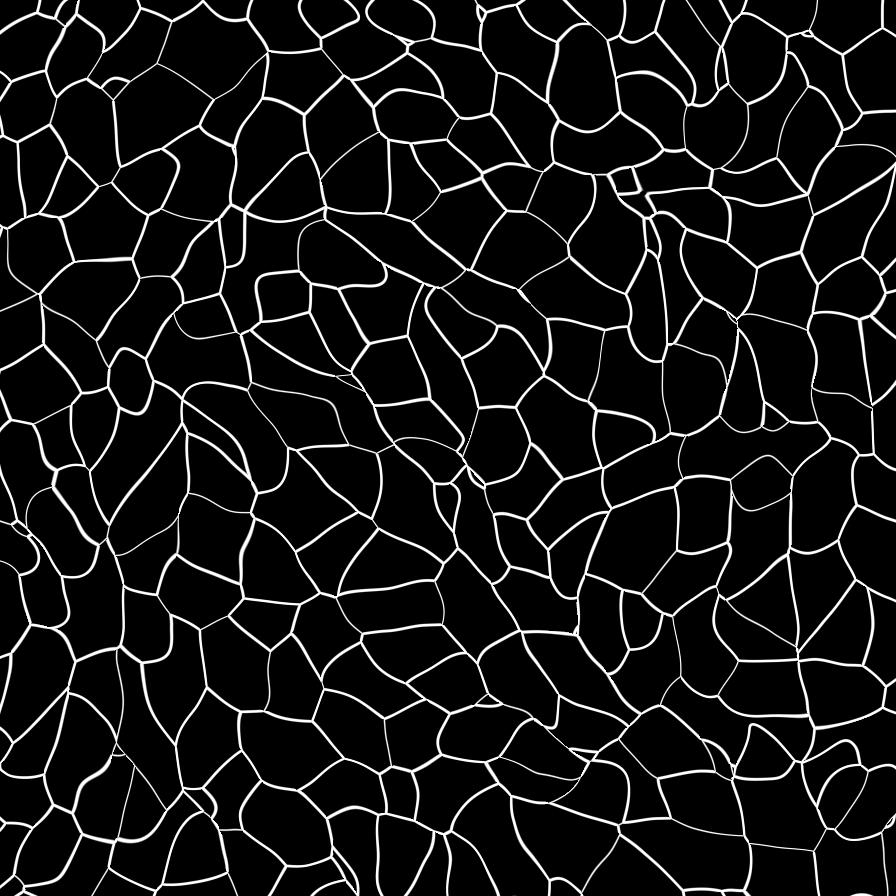
A Shadertoy shader for this pattern:

```glsl
// Network of thin white boundaries between irregular, elongated grains on black.
// A jittered grid of seeds, each with its own stretched metric, forms a Voronoi
// diagram; the gap between the two nearest seeds gives the distance to an edge.

#define GRID 14.5          // seeds per canvas height
#define JITTER 0.95        // scatter of seeds inside their grid cells
#define STRETCH 1.85       // strongest grain elongation (square root of ratio)
#define SIZE_SPREAD 0.22   // variation of grain size
#define WARP 0.09          // bending of the edges, in grid cells
#define HALF_WIDTH 0.00155 // half width of a normal edge, in canvas heights
#define THIN_SCALE 0.5     // relative width of thin edges
#define THIN_SHARE 0.18    // share of thin edges
#define SOFTNESS 0.75      // edge smoothing, in output samples

const float HALF_PI = 1.5707963;
const vec3 GROUND = vec3(0.0);
const vec3 EDGE = vec3(1.0);

vec3 hash3(vec2 p) {
    vec3 q = fract(p.xyx * vec3(0.1031, 0.1030, 0.0973));
    q += dot(q, q.yxz + 33.33);
    return fract((q.xxy + q.yzz) * q.zyx);
}

float noise(vec2 p) {
    vec2 i = floor(p), f = fract(p);
    f = f * f * (3.0 - 2.0 * f);
    float low = mix(hash3(i).x, hash3(i + vec2(1, 0)).x, f.x);
    float high = mix(hash3(i + vec2(0, 1)).x, hash3(i + vec2(1, 1)).x, f.x);
    return mix(low, high, f.y);
}

// Distance to one seed in its stretched metric (x) and its gradient (yz).
vec3 grainDistance(vec2 p, vec2 cell) {
    vec3 place = hash3(cell + 71.0);
    vec3 shape = hash3(cell + 193.0);
    vec2 seed = cell + 0.5 + JITTER * (place.xy - 0.5);

    // Neighbouring grains share a rough direction, mostly upright.
    float angle = HALF_PI + 2.6 * (noise(cell * 0.23 + 40.0) - 0.5)
                + 1.5 * (shape.x - 0.5);
    float stretch = mix(1.0, STRETCH, pow(shape.y, 1.4));
    vec2 along = vec2(cos(angle), sin(angle));
    vec2 across = vec2(-along.y, along.x);

    vec2 offset = p - seed;
    vec2 local = vec2(dot(offset, along) / stretch, dot(offset, across) * stretch);
    float len = max(length(local), 1e-4);
    vec2 slope = (along * local.x / stretch + across * local.y * stretch) / len;
    return vec3(len - SIZE_SPREAD * shape.z, slope);
}

// Coverage of the grain boundary at p, in grid units.
float boundary(vec2 p, float blur) {
    vec2 home = floor(p);
    vec3 nearest = vec3(1e3, 0, 0), second = nearest;
    vec2 nearestCell = home, secondCell = home;

    for (int y = -3; y <= 3; y++)
    for (int x = -3; x <= 3; x++) {
        vec2 cell = home + vec2(x, y);
        vec3 d = grainDistance(p, cell);
        if (d.x < nearest.x) {
            second = nearest;
            secondCell = nearestCell;
            nearest = d;
            nearestCell = cell;
        } else if (d.x < second.x) {
            second = d;
            secondCell = cell;
        }
    }

    // Dividing by the slope difference keeps the line width even.
    float steepness = max(length(second.yz - nearest.yz), 0.05);
    float dist = (second.x - nearest.x) / steepness;

    // The sum of both cells names the edge, the same from either side.
    float pick = hash3(nearestCell + secondCell + 311.0).x;
    float halfWidth = HALF_WIDTH * GRID * (pick < THIN_SHARE ? THIN_SCALE : 1.0);
    return 1.0 - smoothstep(halfWidth - blur, halfWidth + blur, dist);
}

void mainImage(out vec4 fragColor, in vec2 fragCoord) {
    vec2 p = GRID * fragCoord / iResolution.y + 20.0;
    float blur = SOFTNESS * GRID / iResolution.y;

    // Gentle bending of the whole net.
    vec2 bend = vec2(noise(p * 1.6), noise(p * 1.6 + 57.0)) - 0.5;
    float line = boundary(p + 2.0 * WARP * bend, blur);

    fragColor = vec4(mix(GROUND, EDGE, line), 1.0);
}
```
